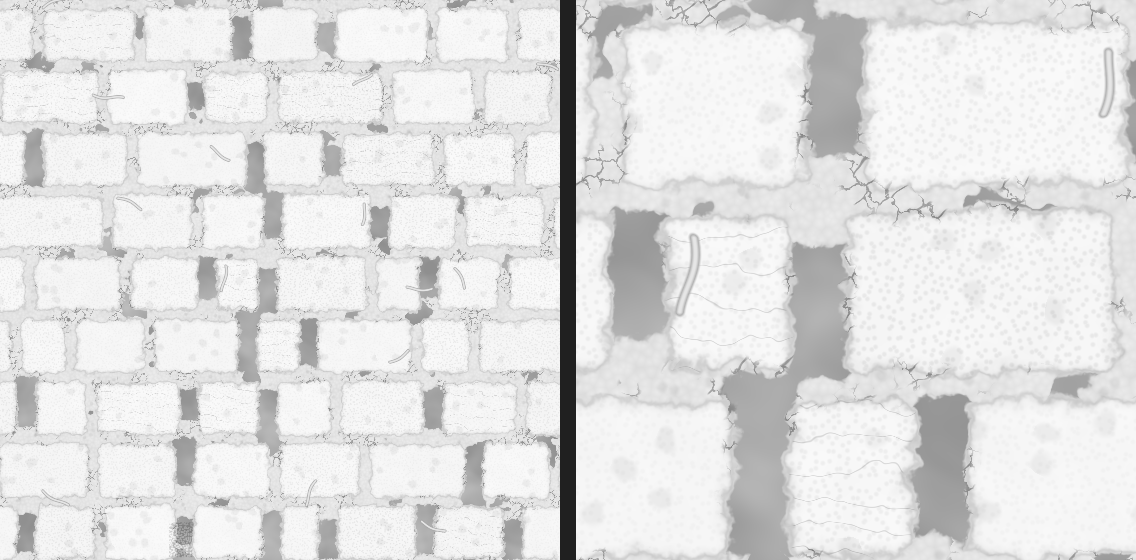
Left: the whole. Right: its middle third, enlarged.
Reproduce this texture map procedurally as a three.js fragment shader.

```glsl
varying vec2 vUv;

const float ROWS = 9.0;
const float TAU = 6.28319;
const float EDGE = 0.0012;

float hash(vec2 p) {
  return fract(sin(dot(p, vec2(127.1, 311.7))) * 43758.5);
}

// 1 inside a shape (negative distance), 0 outside
float fill(float d) {
  return 1.0 - smoothstep(-EDGE, EDGE, d);
}

float box(vec2 p, vec2 halfSize, float radius) {
  vec2 q = abs(p) - halfSize + radius;
  return length(max(q, 0.0)) + min(max(q.x, q.y), 0.0) - radius;
}

// Tiling cellular noise: nearest distance, second distance, cell id
vec3 cells(vec2 uv, float n) {
  vec2 g = floor(uv * n), f = fract(uv * n);
  vec3 best = vec3(8.0, 8.0, 0.0);
  for (int j = -1; j <= 1; j++) {
    for (int i = -1; i <= 1; i++) {
      vec2 o = vec2(float(i), float(j));
      vec2 c = mod(g + o, n);
      float d = length(o + vec2(hash(c), hash(c + 17.3)) - f);
      if (d < best.x) best = vec3(d, best.x, hash(c + 5.1));
      else best.y = min(best.y, d);
    }
  }
  return best;
}

// Tiling layered sines, about -1 to 1
float waves(vec2 uv, float freq, float seed) {
  vec2 p = uv * TAU;
  float sum = 0.0, amp = 0.55;
  for (int i = 0; i < 4; i++) {
    float tilt = floor(freq * 0.6);
    float a = freq * p.x + tilt * p.y + seed + 1.6 * sin(freq * p.y + seed * 1.7);
    float b = freq * p.y - tilt * p.x + seed * 2.1 + 1.6 * sin(freq * p.x - seed);
    sum += amp * sin(a) * cos(b);
    amp *= 0.6;
    freq = floor(freq * 1.9);
    seed += 2.3;
  }
  return sum;
}

float joint(float row, float i, float n) {
  float phase = mod(row, 2.0) < 0.5 ? 0.62 - 0.045 * row : 0.05;
  return (i + phase + 0.42 * (hash(vec2(mod(i, n), row)) - 0.5)) / n;
}

float hollow(float row, float i, float n) {
  return step(0.6, hash(vec2(mod(i, n) + 31.0, row)));
}

// One course: brick distance, empty joint distance, brick id
vec3 course(vec2 uv, float k) {
  float row = mod(k, ROWS);
  float n = row < 4.0 || row == 7.0 ? 6.0 : 7.0;
  float i = floor(uv.x * n);
  for (int s = 0; s < 2; s++) {
    if (uv.x < joint(row, i, n)) i -= 1.0;
    else if (uv.x >= joint(row, i + 1.0, n)) i += 1.0;
  }
  float left = joint(row, i, n), right = joint(row, i + 1.0, n);
  float lo = left + mix(0.010, 0.018, hollow(row, i, n));
  float hi = right - mix(0.010, 0.018, hollow(row, i + 1.0, n));
  float y = uv.y - 1.0 + (k + 0.5625) / ROWS;
  float id = hash(vec2(mod(i, n), row + 50.0));
  vec2 size = vec2(0.5 * (hi - lo), 0.5 / ROWS - 0.007 - 0.004 * id);
  float brick = box(vec2(uv.x - 0.5 * (lo + hi), y), size, 0.011);

  float side = step(right - uv.x, uv.x - left);
  float h = hash(vec2(mod(i + side, n) + 70.0, row));
  vec2 fromJoint = vec2(uv.x - mix(left, right, side), y - 0.04 * (h - 0.5));
  float slot = box(fromJoint, vec2(0.021, mix(0.022, 0.058, fract(h * 7.0))), 0.008);
  return vec3(brick, mix(1.0, slot, hollow(row, i + side, n)), id);
}

// Bent twig: signed distance to its outline
float twig(vec2 p, float seed) {
  p -= vec2(hash(vec2(seed, 3.0)), hash(vec2(seed, 8.0)));
  float a = (hash(vec2(seed, 12.0)) - 0.5) * 3.0;
  p = vec2(cos(a) * p.x + sin(a) * p.y, cos(a) * p.y - sin(a) * p.x);
  p.y += 0.003 * sin(p.x * 95.0 + seed);
  p.x -= clamp(p.x, -0.014 - 0.018 * hash(vec2(seed, 21.0)), 0.022);
  return length(p) - 0.0022;
}

void main() {
  vec2 uv = vUv;
  vec2 q = uv + 0.004 * vec2(waves(uv, 7.0, 1.0), waves(uv, 7.0, 4.0));
  float k = floor((1.0 - q.y) * ROWS - 0.0625);

  // Nearest brick and cavity among neighbouring courses
  vec3 wall = vec3(1.0);
  for (int j = -1; j <= 1; j++) {
    vec3 c = course(q, k + float(j));
    if (c.x < wall.x) wall.xz = c.xz;
    wall.y = min(wall.y, c.y);
  }
  vec3 grit = cells(uv, 75.0);
  vec3 grain = cells(uv, 190.0);
  float rough = 0.003 * waves(uv, 19.0, 2.0) + 0.005 * (grit.x - 0.45);
  float d = wall.x + rough;
  float id = wall.z;

  // Mortar
  float tone = 0.915 - 0.045 * grain.x + 0.02 * waves(uv, 11.0, 6.0);
  tone -= 0.05 * step(0.75, grit.z) * (1.0 - smoothstep(0.1, 0.35, grit.x));

  // Brick face: speckle, pits, cracks and worn rim
  vec3 pit = cells(q, 46.0);
  float face = 0.975 - 0.015 * fract(id * 9.0) + 0.008 * waves(uv, 8.0, 3.0);
  face -= mix(0.015, 0.06, fract(id * 5.0)) * (1.0 - smoothstep(0.1, 0.4, grain.x));
  face -= 0.045 * step(0.8, pit.z) * (1.0 - smoothstep(0.2, 0.42, pit.x));
  float crack = abs(sin(q.y * 170.0 + 12.0 * q.x + 2.0 * waves(uv, 4.0, id * 6.0)));
  face -= 0.12 * step(0.82, id) * (1.0 - smoothstep(0.0, 0.10, crack));
  face -= 0.035 * smoothstep(-0.009, 0.0, d);
  tone = mix(tone, face, fill(d));
  tone -= 0.09 * exp(-d * d / 0.000003);

  // Curled debris in the joints
  float litter = smoothstep(0.12, 0.4, waves(uv, 5.0, 9.0)) * smoothstep(-0.006, 0.0, d);
  vec3 curl = cells(q + 0.003 * waves(uv, 31.0, 5.0), 88.0);
  tone -= 0.27 * litter * (1.0 - smoothstep(0.03, 0.13, curl.y - curl.x));

  // Missing mortar, shaded softly inside
  float gap = min(wall.y, 0.06 * (0.52 - waves(uv, 4.0, 7.0)));
  float cavity = max(gap + 1.3 * rough, 0.003 - d);
  float depth = 0.645 + 0.09 * waves(uv, 3.0, 2.0) + 0.02 * sin(uv.y * TAU * ROWS);
  tone -= 0.06 * exp(-cavity * cavity / 0.000004);
  tone = mix(tone, clamp(depth, 0.56, 0.77), fill(cavity));

  // Coarse square patch
  float patchMask = fill(box(uv - vec2(0.323, 0.036), vec2(0.021, 0.031), 0.001));
  tone -= 0.16 * patchMask * smoothstep(0.2, 0.7, cells(uv, 260.0).x);

  // Fallen twigs
  for (int i = 0; i < 14; i++) {
    float t = twig(uv, float(i) + 1.0);
    tone = mix(tone, 0.9, fill(t));
    tone = mix(tone, 0.6, 0.8 * fill(abs(t) - 0.0006));
  }
  gl_FragColor = vec4(vec3(clamp(tone, 0.5, 0.99)), 1.0);
}
```
